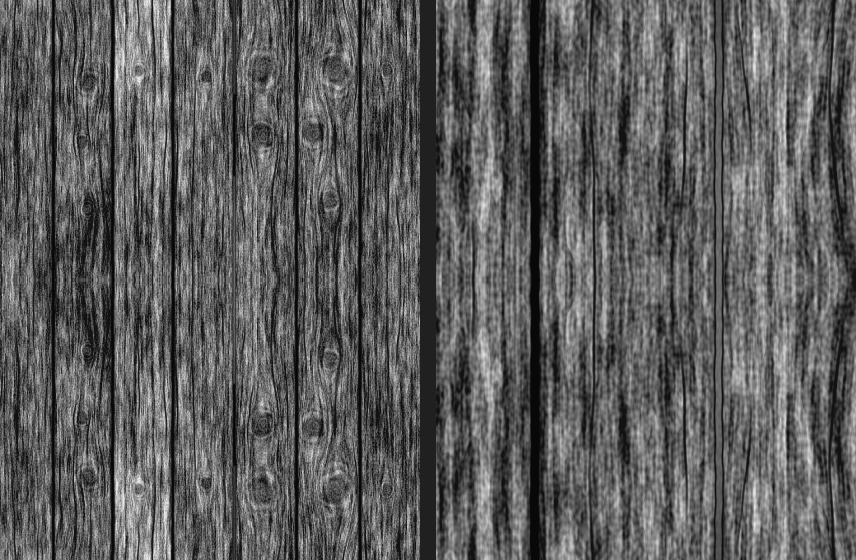
Left: the whole. Right: its middle third, enlarged.
Write a Shadertoy shader that draws this texture.

```glsl
float hash(vec2 p) {
    vec3 q = fract(p.xyx * vec3(0.1031, 0.1030, 0.0973));
    q += dot(q, q.yzx + 33.33);
    return fract((q.x + q.y) * q.z);
}

vec2 gradient(vec2 cell) {
    float angle = 6.2832 * hash(cell);
    return vec2(cos(angle), sin(angle));
}

float noise(vec2 p) {
    vec2 i = floor(p), f = p - i;
    vec2 w = f * f * f * (f * (f * 6.0 - 15.0) + 10.0);
    vec2 e = vec2(1, 0);
    return mix(mix(dot(gradient(i), f), dot(gradient(i + e), f - e), w.x),
               mix(dot(gradient(i + e.yx), f - e.yx), dot(gradient(i + 1.0), f - 1.0), w.x), w.y);
}

// Plank coordinate: integers are gaps, spaced slightly wider to the right
float plankCoord(float x) {
    return (sqrt(0.0196 + 0.0048 * (x - 0.127)) - 0.14) / 0.0024;
}

float gapPosition(float n) {
    return 0.127 + 0.14 * n + 0.0012 * n * n;
}

void mainImage(out vec4 fragColor, in vec2 fragCoord) {
    float px = 1.0 / iResolution.x;
    vec2 p = fragCoord * px;
    p.y = abs(p.y - 0.5 * iResolution.y * px);   // mirrored halves

    float coord = plankCoord(p.x);
    float left = floor(coord), id = left + 1.0;
    bool knotty = id == 1.0 || id == 4.0 || id == 5.0;
    vec2 seed = vec2(id * 37.0, id * 13.0 + 5.0);

    // Knots push the grain aside
    float grainX = p.x + (knotty ? 0.020 : 0.006) * noise(p * vec2(9, 4) + seed);
    float knotMask = 0.0, knotTone = 0.0, rim = 0.0, halo = 0.0;
    int count = id < 1.0 ? 0 : id == 4.0 ? 2 : knotty ? 3 : 1;
    for (int k = 0; k < count; k++) {
        float n = float(k);
        float jitter = hash(seed + n * 7.0);
        float side = mod(n + id, 2.0) < 0.5 ? 0.42 : 0.62;
        if (id > 3.0 && k > 0) side -= 0.16;
        vec2 center = vec2(gapPosition(left + side + 0.16 * (jitter - 0.5)),
                           0.49 - 0.15 * n + 0.06 * (hash(seed + n + 3.0) - 0.5));
        float radius = knotty ? (id > 3.0 ? 0.024 : 0.016) - 0.005 * n : 0.009;
        radius = max(radius, 0.010);
        vec2 d = p - center;
        float r = length(d * vec2(1, 0.9)) / radius + 0.5 * noise(p * 45.0 + seed);
        float reach = dot(d * vec2(1, 0.5), d * vec2(1, 0.5)) / (radius * radius);
        grainX -= 0.8 * d.x * exp(-reach * 0.28);
        float inside = smoothstep(1.2, 0.7, r);
        knotMask = max(knotMask, inside);
        knotTone += inside * (0.27 + 0.06 * sin(r * 13.0));
        rim += exp(-22.0 * (r - 1.0) * (r - 1.0)) * (0.65 + noise(p * 70.0 + seed));
        halo += sin(r * 9.0) * exp(-1.1 * abs(r - 1.5));
    }
    vec2 g = vec2(grainX, p.y) + seed;

    // Weathered grain: dark furrows, fibres, fine grit and faint stains
    float ridge = noise(g * vec2(id == 2.0 ? 95.0 : 130.0, 4));
    float furrow = smoothstep(0.02, 0.34, ridge);
    float streak = noise(g * vec2(60, 1.8));
    float fibre = noise(g * vec2(230, 13));
    float hair = noise(g * vec2(430, 45));
    float grit = noise(p * vec2(330, 210) + seed);
    float stain = noise(p * vec2(14, 5) + seed);
    float flake = noise(g * vec2(85, 20) + 3.0) + 0.5 * noise(g * vec2(190, 60)) + 0.25 * stain;

    float tone = 0.435 - 0.014 * abs(id - 3.0);
    tone += id == 2.0 ? 0.05 + 0.13 * smoothstep(0.3, 0.55, p.y) : 0.0;
    tone += 0.16 * streak + 0.27 * fibre + 0.22 * hair + 0.22 * grit + 0.13 * stain;
    tone -= (id == 2.0 ? 0.27 : 0.19) * furrow;
    tone += 0.13 * smoothstep(0.14, 0.26, flake);
    tone -= 0.09 * smoothstep(-0.16, -0.30, flake);
    tone += 0.09 * halo;

    // Thin wandering cracks that fade in and out
    for (int k = 0; k < 4; k++) {
        float n = float(k) + 0.5;
        float start = gapPosition(left + (n + 0.7 * (hash(seed + n * 11.0) - 0.5)) / 4.0);
        float bend = 0.018 * noise(vec2(n * 5.3 + id, p.y * 3.0))
                   + 0.004 * noise(vec2(n * 9.1 + id, p.y * 17.0));
        float open = smoothstep(-0.12, 0.25, noise(vec2(n * 3.7 + id * 5.0, p.y * 5.0)));
        float away = abs(grainX - start - bend);
        tone *= 1.0 - 0.8 * open * smoothstep(0.0010 + px, 0.0002, away);
    }

    tone = mix(tone, knotTone + 0.25 * grit + 0.2 * fibre, 0.75 * knotMask);
    tone -= 0.15 * clamp(rim, 0.0, 1.0);

    // Dark gaps with worn edges; one of them is mostly filled
    float nearest = floor(coord + 0.5);
    float wobble = 0.0016 * noise(vec2(nearest * 7.3, p.y * 9.0))
                 + 0.0010 * noise(vec2(nearest * 3.7, p.y * 60.0));
    float gap = abs(p.x - gapPosition(nearest) + wobble);
    float filled = nearest == 3.0 ? 1.0 - smoothstep(0.245, 0.25, p.y) * smoothstep(0.445, 0.44, p.y) : 0.0;
    tone *= 1.0 - 0.3 * smoothstep(0.009, 0.003, gap);
    tone = clamp(tone, 0.07, 0.9);
    tone = mix(tone, 0.03, smoothstep(0.0036 + px, 0.0036 - px, gap));
    float strip = mix(0.42, 0.24, smoothstep(0.05, 0.35, p.y)) + 0.08 * grit;
    tone = mix(tone, strip, filled * smoothstep(0.0024 + px, 0.0024 - px, gap));

    fragColor = vec4(vec3(tone), 1.0);
}
```
